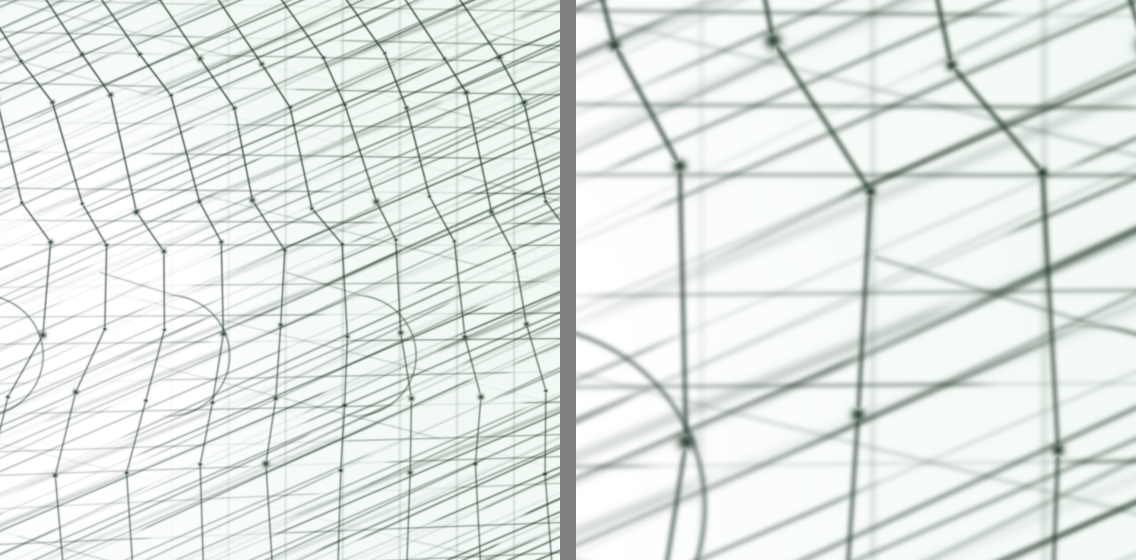
Left: the whole. Right: its middle third, enlarged.
Reproduce this pattern procedurally as a three.js fragment shader.

```glsl
// Kinked green-black wires with knots over dense slanted, level and upright rules and repeated arcs on pale paper.
varying vec2 vUv;

const vec3 INK = vec3(0.10, 0.19, 0.14);
const vec3 PAPER_WHITE = vec3(1.0, 1.0, 1.0);
const vec3 PAPER_MINT = vec3(0.925, 0.967, 0.94);

float hash(vec2 p) {
  return fract(sin(dot(p, vec2(12.99, 78.23))) * 43758.5);
}

// Soft stroke with a Gaussian edge, width in canvas units.
float stroke(float d, float width) {
  return exp(-d * d / (width * width));
}

float segmentDistance(vec2 p, vec2 a, vec2 b) {
  vec2 ab = b - a;
  return length(p - a - ab * clamp(dot(p - a, ab) / dot(ab, ab), 0.0, 1.0));
}

float layeredSines(float x, float phase) {
  return sin(x * 7.0 + phase) + 0.5 * sin(x * 15.0 + phase * 2.3);
}

// Parallel rules with uneven gaps, tilt, darkness and broken lengths.
float ruled(vec2 p, float slope, float spacing, float width, float gaps, float seed) {
  float v = (p.y - slope * p.x) / spacing;
  float id = floor(v);
  float shift = hash(vec2(id, seed)) - 0.5;
  float tone = hash(vec2(id, seed + 5.0));
  float offset = fract(v) - 0.5 - 0.55 * shift + (tone - 0.5) * 0.3 * (p.x - 0.5);
  float d = offset * spacing / sqrt(1.0 + slope * slope);
  float run = smoothstep(-0.15, 0.15, layeredSines(p.x, tone * 40.0 + id) - gaps);
  return stroke(d, width) * mix(0.45, 1.0, tone) * mix(0.25, 1.0, run);
}

// Bend row: height, position of wire zero, spacing between wires.
vec3 bendRow(int k) {
  if (k == 0) return vec3(1.02, -0.042, 0.107);
  if (k == 1) return vec3(0.89, 0.042, 0.107);
  if (k == 2) return vec3(0.82, 0.100, 0.104);
  if (k == 3) return vec3(0.635, 0.141, 0.105);
  if (k == 4) return vec3(0.56, 0.190, 0.104);
  if (k == 5) return vec3(0.41, 0.182, 0.108);
  if (k == 6) return vec3(0.29, 0.137, 0.120);
  if (k == 7) return vec3(0.16, 0.105, 0.125);
  return vec3(-0.02, 0.108, 0.125);
}

vec2 bend(float wire, int k) {
  vec3 row = bendRow(k);
  float level = float(k);
  vec2 jitter = vec2(hash(vec2(wire, level)), hash(vec2(wire, level + 20.0))) - 0.5;
  return vec2(row.y + wire * row.z, row.x) + jitter * vec2(0.014, 0.03);
}

// One wire from top to bottom, with a knot at each bend.
float wireInk(vec2 p, float wire) {
  float nearest = 1.0;
  float knots = 0.0;
  vec2 a = bend(wire, 0);
  for (int k = 1; k < 9; k++) {
    vec2 b = bend(wire, k);
    nearest = min(nearest, segmentDistance(p, a, b));
    float size = hash(vec2(wire + 9.0, float(k)));
    knots = max(knots, stroke(length(p - b), mix(0.0032, 0.0062, size * size)) * 0.85);
    a = b;
  }
  float tone = mix(0.42, 0.6, smoothstep(0.2, 0.9, p.y));
  return max(stroke(nearest, 0.0021) * tone, knots);
}

// Right halves of ellipses, repeated across with a faint tail to the upper left.
float arcInk(vec2 p) {
  float ink = 0.0;
  for (int n = 0; n < 3; n++) {
    vec2 q = p - vec2(-0.033 + 0.333 * float(n), 0.365);
    float r = length(q / vec2(0.11, 0.108));
    float side = smoothstep(-0.02, 0.03, q.x);
    ink = max(ink, stroke((r - 1.0) * 0.109, 0.0021) * side * 0.36);
    float tail = segmentDistance(q, vec2(-0.12, 0.148), vec2(0.01, 0.108));
    ink = max(ink, stroke(tail, 0.0021) * 0.2);
  }
  return ink;
}

void main() {
  vec2 p = vUv;
  vec2 fromGlow = (p - vec2(0.13, 0.45)) * vec2(1.7, 1.5);
  float glow = exp(-3.0 * dot(fromGlow, fromGlow));
  float density = mix(1.1, 0.55, glow) * mix(0.85, 1.1, p.x);
  float light = 1.0;

  // Slanted rules: fine and close, broad and pale, then sparse and dark.
  light *= 1.0 - 0.50 * density * ruled(p, 0.43, 0.036, 0.0022, -0.5, 1.0);
  light *= 1.0 - 0.42 * density * ruled(p, 0.46, 0.049, 0.0023, -0.3, 2.0);
  light *= 1.0 - 0.24 * density * ruled(p, 0.41, 0.078, 0.0042, 0.1, 3.0);
  light *= 1.0 - 0.62 * smoothstep(0.3, 0.8, p.x) * ruled(p, 0.47, 0.15, 0.0024, 0.35, 4.0);

  // Level rules climb gently at the foot and sink gently at the top.
  vec2 sway = p + vec2(0.0, 0.08 * (p.y - 0.5) * p.x);
  light *= 1.0 - 0.29 * density * ruled(sway, 0.01, 0.058, 0.0022, -0.5, 6.0);
  light *= 1.0 - 0.16 * density * ruled(p, -0.25, 0.16, 0.0022, 0.1, 7.0);
  float upright = (fract(p.x / 0.102 + 0.5) - 0.5) * 0.102;
  light *= 1.0 - 0.10 * smoothstep(0.2, 0.6, p.x) * stroke(upright, 0.0028);

  light *= 1.0 - arcInk(p);
  for (int i = -2; i < 9; i++) light *= 1.0 - wireInk(p, float(i));

  vec3 paper = mix(PAPER_MINT, PAPER_WHITE, clamp(0.35 + 0.9 * glow - 0.25 * (p.x + p.y - 1.0), 0.0, 1.0));
  gl_FragColor = vec4(mix(INK, paper, light), 1.0);
}
```
